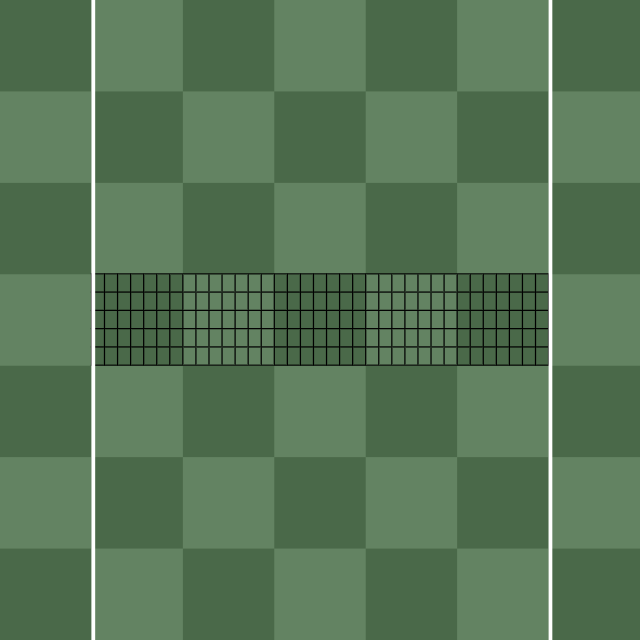
A Shadertoy shader for this pattern:

```glsl
// A seven by seven green checkerboard, crossed by a band of fine black mesh
// and framed by two white vertical rails. Every part is a distance turned
// into pixel coverage, so all edges stay smooth at any canvas size.

const float CELLS = 7.0;
const float MESH_COLUMNS = 49.0;
const float MESH_ROWS = 35.0;
const float MESH_WIDTH = 1.0 / 512.0;
const float MESH_LIFT = 0.4 / 512.0;
const float RAIL_WIDTH = 3.0 / 512.0;

const vec3 DARK_GREEN = vec3(0.29, 0.41, 0.285);
const vec3 LIGHT_GREEN = vec3(0.39, 0.515, 0.385);
const vec3 MESH_BLACK = vec3(0.0);
const vec3 RAIL_WHITE = vec3(1.0);

// Share of a pixel inside a shape; the distance is positive inside.
float coverage(float inside, float pixel) {
    return clamp(0.5 + inside / pixel, 0.0, 1.0);
}

// Coverage of the interval from low to high.
float span(float x, float low, float high, float pixel) {
    return coverage(min(x - low, high - x), pixel);
}

// Coverage of thin lines repeated count times across the unit length.
float ruledLines(float x, float count, float width, float pixel) {
    float nearest = abs(fract(x * count + 0.5) - 0.5) / count;
    return coverage(0.5 * width - nearest, pixel);
}

// Alternating bands: +1 on even ones, -1 on odd ones.
float alternate(float x, float count, float pixel) {
    float inside = 0.5 - abs(mod(x * count + 0.5, 2.0) - 1.0);
    return 2.0 * coverage(inside / count, pixel) - 1.0;
}

// Checkerboard weight: 1 where the column and row parities agree.
float checker(vec2 p, float count, float pixel) {
    return 0.5 + 0.5 * alternate(p.x, count, pixel) * alternate(p.y, count, pixel);
}

// Mesh filling the middle row of cells, between the outer columns.
float meshBand(vec2 p, float pixel) {
    float margin = 0.5 * MESH_WIDTH;
    float columns = ruledLines(p.x, MESH_COLUMNS, MESH_WIDTH, pixel);
    float rows = ruledLines(p.y, MESH_ROWS, MESH_WIDTH, pixel);
    float area = span(p.x, 1.0 / CELLS - margin, 6.0 / CELLS + margin, pixel)
               * span(p.y, 3.0 / CELLS - margin, 4.0 / CELLS + margin, pixel);
    return max(columns, rows) * area;
}

// Full-height rail whose left edge sits on a cell border.
float rail(float x, float left, float pixel) {
    return span(x, left, left + RAIL_WIDTH, pixel);
}

void mainImage(out vec4 fragColor, in vec2 fragCoord) {
    vec2 p = fragCoord / iResolution.xy;
    float pixel = 1.0 / min(iResolution.x, iResolution.y);

    vec3 color = mix(LIGHT_GREEN, DARK_GREEN, checker(p, CELLS, pixel));
    color = mix(color, MESH_BLACK, meshBand(p - vec2(0.0, MESH_LIFT), pixel));

    float rails = max(rail(p.x, 1.0 / CELLS, pixel), rail(p.x, 6.0 / CELLS, pixel));
    color = mix(color, RAIL_WHITE, rails);

    fragColor = vec4(color, 1.0);
}
```
